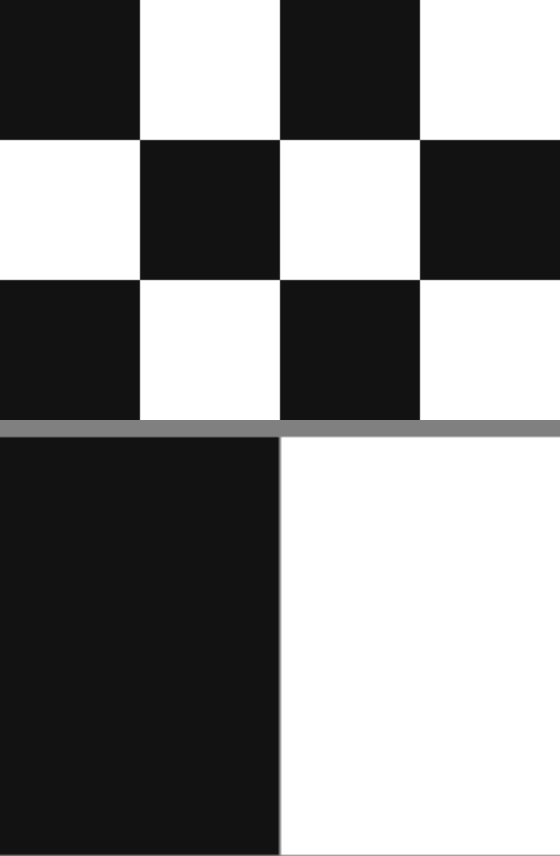
Top: the whole. Bottom: its middle third, enlarged.
Write a Shadertoy shader that draws this pattern.

```glsl
// Draws a black and white checkerboard, four squares across and three down.

const vec2 SQUARES = vec2(4.0, 3.0);
const vec3 INK = vec3(0.07);
const vec3 PAPER = vec3(1.0);
const float EDGE_WIDTH = 0.0104; // softened seam, as a fraction of a square

// Alternates between +1 and -1 per square, ramping only at the inner seams.
vec2 alternate(vec2 p, vec2 count, vec2 edge) {
    vec2 seam = clamp(floor(p + 0.5), vec2(1.0), count - 1.0);
    vec2 direction = 1.0 - 2.0 * mod(seam, 2.0);
    return direction * clamp(2.0 * (p - seam) / edge, -1.0, 1.0);
}

// Ink coverage: 1 where column and row share parity, 0 where they differ.
float checker(vec2 p, vec2 count, vec2 edge) {
    vec2 wave = alternate(p, count, edge);
    return 0.5 + 0.5 * wave.x * wave.y;
}

void mainImage(out vec4 fragColor, in vec2 fragCoord) {
    vec2 p = fragCoord / iResolution.xy * SQUARES;

    // Keep seams at least one sample wide on small canvases
    vec2 edge = max(vec2(EDGE_WIDTH), SQUARES / iResolution.xy);

    float coverage = checker(p, SQUARES, edge);
    fragColor = vec4(mix(PAPER, INK, coverage), 1.0);
}
```
